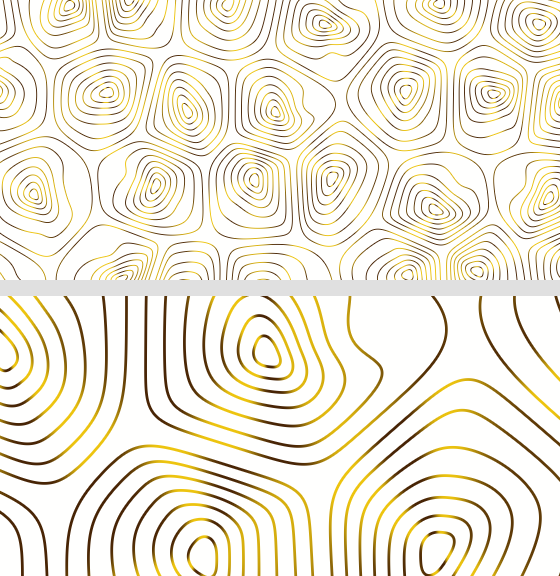
Top: the whole. Bottom: its middle third, enlarged.
A Shadertoy shader for this pattern:

```glsl
vec3 hash32(vec2 p) {
    vec3 q = fract(vec3(p.xyx + 37.0) * vec3(0.1031, 0.1030, 0.0973));
    q += dot(q, q.yxz + 33.33);
    return fract((q.xxy + q.yzz) * q.zyx);
}

// Jittered sites on staggered rows
vec2 sitePosition(vec2 id) {
    vec2 jitter = 0.5 * (hash32(id).xy - 0.5);
    return (id + vec2(0.5 * mod(id.y, 2.0), 0.0) + jitter) * vec2(0.345, 0.315);
}

vec2 nearestSite(vec2 p) {
    vec2 base = floor(p / vec2(0.345, 0.315));
    vec2 best = base;
    float bestDistance = 1e9;
    for (int y = -2; y <= 2; y++)
    for (int x = -2; x <= 2; x++) {
        vec2 id = base + vec2(x, y);
        float d = distance(p, sitePosition(id));
        if (d < bestDistance) { bestDistance = d; best = id; }
    }
    return best;
}

// 0 at the site, 1 on the rounded outline just inside the cell border
float roundedCell(vec2 q, vec2 id) {
    vec2 site = sitePosition(id);
    float sum = 0.0;
    for (int y = -2; y <= 2; y++)
    for (int x = -2; x <= 2; x++) {
        if (x == 0 && y == 0) continue;
        vec2 toOther = sitePosition(id + vec2(x, y)) - site;
        float span = length(toOther);
        float reach = dot(q, toOther / span) / (0.5 * span - 0.0115);
        sum += pow(max(reach, 0.0), 9.0);
    }
    return pow(sum, 1.0 / 9.0);
}

// Uneven egg that shapes the innermost rings
float eggCore(vec2 q, vec2 id) {
    vec3 rnd = hash32(id + 71.0);
    float turn = 6.2832 * rnd.x;
    mat2 rotation = mat2(cos(turn), -sin(turn), sin(turn), cos(turn));
    vec2 v = rotation * q / vec2(mix(0.13, 0.19, rnd.y), mix(0.085, 0.13, rnd.z));
    float angle = atan(v.y, v.x + 1e-6);
    return length(v) * (1.0 + 0.1 * sin(3.0 * angle + 20.0 * rnd.y)) - 0.2 * v.x;
}

// Seven rings per cell, from egg core to rounded polygon
float ringField(vec2 p, vec2 id) {
    vec2 q = p - sitePosition(id);
    float outer = roundedCell(q, id);
    return 7.0 * mix(eggCore(q, id), outer, smoothstep(0.0, 1.0, outer));
}

// Metallic bands across each ring, dark at its sides
vec3 metalColor(vec2 q, float ring, vec2 id) {
    vec3 rnd = hash32(id + 13.0);
    float tilt = 1.2 * (rnd.x - 0.5);
    float u = dot(q, vec2(cos(tilt), sin(tilt))) * 7.0 / (ring * 0.17);
    float shine = 0.5 - 0.5 * cos(6.2832 * u + 1.6 * (rnd.y - 0.5));
    shine = mix(shine, 0.5 + 0.5 * sin(9.0 * u + 6.2832 * rnd.z), 0.25);
    return mix(vec3(0.28, 0.14, 0.02), vec3(0.93, 0.77, 0.06), smoothstep(0.05, 0.95, shine));
}

void mainImage(out vec4 fragColor, in vec2 fragCoord) {
    vec2 p = fragCoord / iResolution.y;
    float pixel = 1.0 / iResolution.y;
    vec2 id = nearestSite(p);

    // Distance to the closest ring, scaled by the local slope
    float field = ringField(p, id);
    vec2 e = vec2(0.001, 0.0);
    vec2 slope = vec2(ringField(p + e.xy, id) - ringField(p - e.xy, id),
                      ringField(p + e.yx, id) - ringField(p - e.yx, id)) / 0.002;
    float ring = clamp(floor(field + 0.5), 1.0, 7.0);
    float d = abs(field - ring) / max(length(slope), 1.0);

    float line = clamp((0.00165 - d) / pixel + 0.5, 0.0, 1.0);
    vec3 metal = metalColor(p - sitePosition(id), ring, id);
    fragColor = vec4(mix(vec3(1.0, 1.0, 0.995), metal, line), 1.0);
}
```
